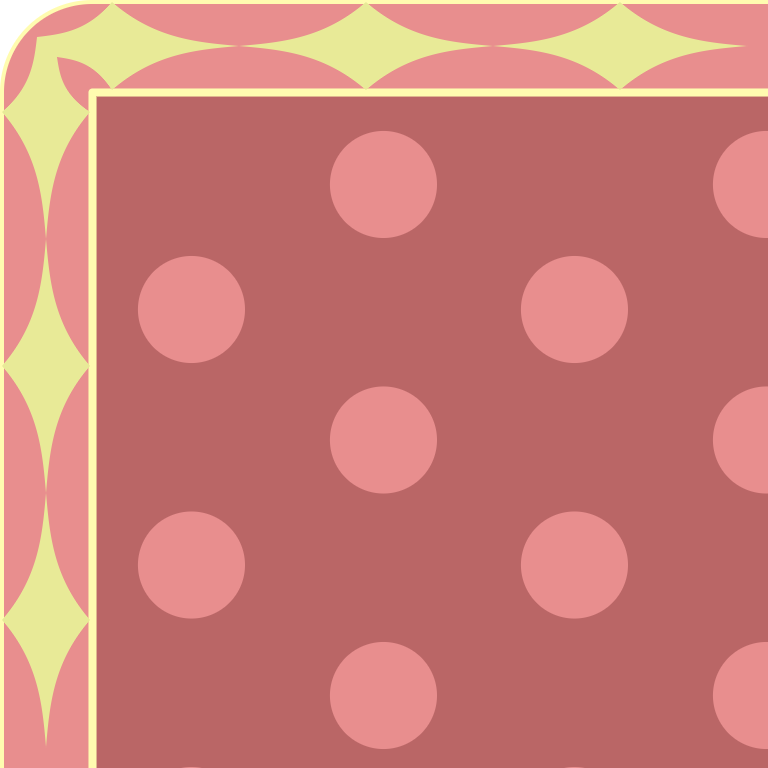
A WebGL 1 fragment shader for this pattern:

```glsl
precision highp float;
// A rose field of staggered dots framed on the top and left by a border of
// pointed stars. Distances are fractions of the canvas from the top left;
// the two border arms share one formula, folded over the corner diagonal.

uniform vec2 u_resolution;

const vec3 OUTSIDE = vec3(1.0);
const vec3 FIELD = vec3(0.729, 0.400, 0.400);
const vec3 ROSE = vec3(0.910, 0.557, 0.557);
const vec3 STAR = vec3(0.910, 0.918, 0.592);
const vec3 LINE = vec3(1.0, 0.988, 0.690);

const float OUTER_RADIUS = 0.120;
const float OUTER_LINE = 0.0052;
const float INNER_START = 0.1152;
const float INNER_RADIUS = 0.0052;
const float FIELD_START = 0.1257;

const float STAR_FIRST = 0.1458;   // centre of the first star on each arm
const float STAR_PERIOD = 0.3307;
const float STAR_AXIS = 0.0599;    // depth of the star axis in the border
const float STAR_HALF = 0.0573;    // half height of a star
const float STAR_END = 0.9727;
const float CORNER_OUTER = 0.0482; // where the arms join on the diagonal
const float CORNER_INNER = 0.0742;

const float DOT_RADIUS = 0.0697;
const vec2 DOT_SPACING = vec2(0.4987, 0.3327);
const vec2 DOT_ODD = vec2(0.4993, 0.2402);
const vec2 DOT_EVEN = vec2(0.2493, 0.4030);

float coverage(float depth, float pixel) {
  return clamp(0.5 + depth / pixel, 0.0, 1.0);
}

// Depth inside a quadrant whose corner is rounded.
float quadrantDepth(vec2 p, float radius) {
  vec2 v = radius - p;
  return radius - length(max(v, 0.0)) - min(max(v.x, v.y), 0.0);
}

// Concave star edge: 0 at the tip, 1 at the cusp.
float edgeProfile(float u) {
  u = clamp(u, 0.0, 1.0);
  return u * (0.25 + 0.75 * u * u);
}

float starDepth(vec2 p) {
  float along = max(p.x, p.y);
  float across = min(p.x, p.y);
  float top = STAR_AXIS - STAR_HALF;
  float bottom = STAR_AXIS + STAR_HALF;
  float upper, lower;
  if (along < STAR_FIRST) {
    // Bent half star that meets its mirror image in the corner.
    float u = (along - CORNER_OUTER) / (STAR_FIRST - CORNER_OUTER);
    float v = (along - CORNER_INNER) / (STAR_FIRST - CORNER_INNER);
    upper = mix(CORNER_OUTER, top, edgeProfile(u));
    lower = mix(CORNER_INNER, bottom, edgeProfile(v));
  } else {
    float halfPeriod = 0.5 * STAR_PERIOD;
    float d = abs(mod(along - STAR_FIRST + halfPeriod, STAR_PERIOD) - halfPeriod);
    float reach = STAR_HALF * edgeProfile(1.0 - d / halfPeriod);
    upper = STAR_AXIS - reach;
    lower = STAR_AXIS + reach;
  }
  return min(min(across - upper, lower - across), STAR_END - along);
}

// Dot lattice that begins at its first row.
float dotDepth(vec2 p, vec2 first) {
  vec2 cell = floor((p - first) / DOT_SPACING + 0.5);
  cell.y = max(cell.y, 0.0);
  return DOT_RADIUS - length(p - first - cell * DOT_SPACING);
}

void main() {
  float pixel = 1.0 / u_resolution.y;
  vec2 p = vec2(gl_FragCoord.x, u_resolution.y - gl_FragCoord.y) * pixel;

  // Border band and its outer line
  float outer = quadrantDepth(p, OUTER_RADIUS);
  vec3 color = mix(OUTSIDE, LINE, coverage(outer, pixel));
  color = mix(color, ROSE, coverage(outer - OUTER_LINE, pixel));

  // Inner line, then stars whose cusps overlap both lines
  float inner = quadrantDepth(p - INNER_START, INNER_RADIUS);
  color = mix(color, LINE, coverage(inner, pixel));
  color = mix(color, STAR, coverage(starDepth(p), pixel));

  // Dotted field
  float dots = max(dotDepth(p, DOT_ODD), dotDepth(p, DOT_EVEN));
  vec3 field = mix(FIELD, ROSE, coverage(dots, pixel));
  color = mix(color, field, coverage(min(p.x, p.y) - FIELD_START, pixel));

  gl_FragColor = vec4(color, 1.0);
}
```
